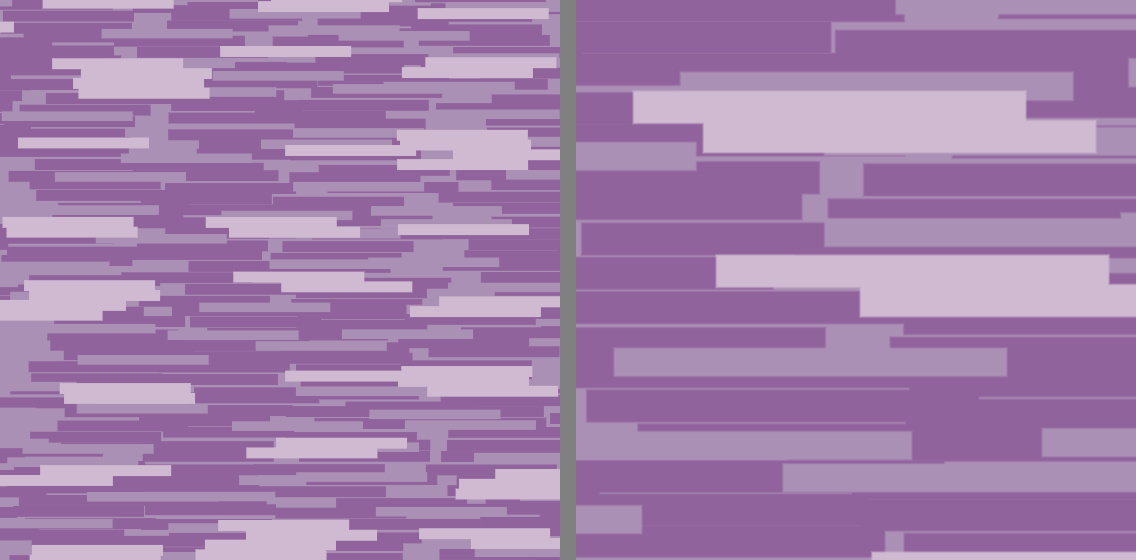
Left, the full canvas; right, a detail of the centre.
Write a WebGL 2 fragment shader that draws this pattern.

```glsl
#version 300 es
precision highp float;

uniform vec2 u_resolution;
out vec4 fragColor;

// Palette
const vec3 PLUM  = vec3(0.570, 0.387, 0.617);
const vec3 MAUVE = vec3(0.672, 0.563, 0.712);
const vec3 LILAC = vec3(0.812, 0.730, 0.820);

// Lengths are fractions of the canvas height
const float BAR_LENGTH = 0.234;
const float EDGE = 0.001;

struct Layer {
    vec2 cell;       // spacing of the clusters
    vec2 wander;     // random shift of a whole cluster
    vec2 slip;       // random shift of each bar
    float pitch;     // vertical step between bars
    float thickness; // height of a bar
    float minBars;
    float maxBars;
    float seed;
};

const Layer PLUM_BARS = Layer(
    vec2(0.26, 0.08), vec2(0.10, 0.010), vec2(0.14, 0.008),
    0.020, 0.0195, 4.0, 4.0, 3.0);
const Layer MAUVE_BARS = Layer(
    vec2(0.36, 0.052), vec2(0.30, 0.040), vec2(0.10, 0.006),
    0.013, 0.0170, 1.0, 1.0, 17.0);
const Layer LILAC_BARS = Layer(
    vec2(0.36, 0.14), vec2(0.14, 0.055), vec2(0.13, 0.0),
    0.0175, 0.0195, 1.0, 4.0, 41.0);

float hash(vec2 p, float seed) {
    vec3 q = fract(vec3(p, seed) * vec3(0.1031, 0.1130, 0.0973));
    q += dot(q, q.yzx + 33.33);
    return fract((q.x + q.y) * q.z);
}

vec2 jitter(vec2 p, float seed) {
    return vec2(hash(p, seed), hash(p, seed + 7.3)) - 0.5;
}

float barMask(vec2 p, vec2 size) {
    vec2 d = abs(p) - 0.5 * size;
    return 1.0 - smoothstep(-EDGE, EDGE, max(d.x, d.y));
}

// Coverage of stacked bars scattered over staggered columns
float barField(vec2 p, Layer layer) {
    float coverage = 0.0;
    vec2 barSize = vec2(BAR_LENGTH, layer.thickness);
    float homeColumn = floor(p.x / layer.cell.x);

    for (int i = -1; i <= 1; i++) {
        float column = homeColumn + float(i);
        float stagger = hash(vec2(column, 5.0), layer.seed);
        float homeRow = floor(p.y / layer.cell.y - stagger);

        for (int j = -1; j <= 1; j++) {
            vec2 id = vec2(column, homeRow + float(j));
            vec2 center = (id + vec2(0.5, 0.5 + stagger)) * layer.cell;
            center += jitter(id, layer.seed + 1.0) * layer.wander;
            float choices = layer.maxBars - layer.minBars + 1.0;
            float bars = layer.minBars
                       + floor(hash(id, layer.seed + 2.0) * choices);

            for (float k = 0.0; k < bars; k++) {
                vec2 offset = vec2(0.0, (k - 0.5 * (bars - 1.0)) * layer.pitch);
                offset += jitter(id, layer.seed + 11.0 + 3.7 * k) * layer.slip;
                coverage = max(coverage, barMask(p - center - offset, barSize));
            }
        }
    }
    return coverage;
}

void main() {
    vec2 p = gl_FragCoord.xy / u_resolution.y;

    // Paint from the ground up
    vec3 color = MAUVE;
    color = mix(color, PLUM, barField(p, PLUM_BARS));
    color = mix(color, MAUVE, barField(p, MAUVE_BARS));
    color = mix(color, LILAC, barField(p, LILAC_BARS));

    fragColor = vec4(color, 1.0);
}
```
